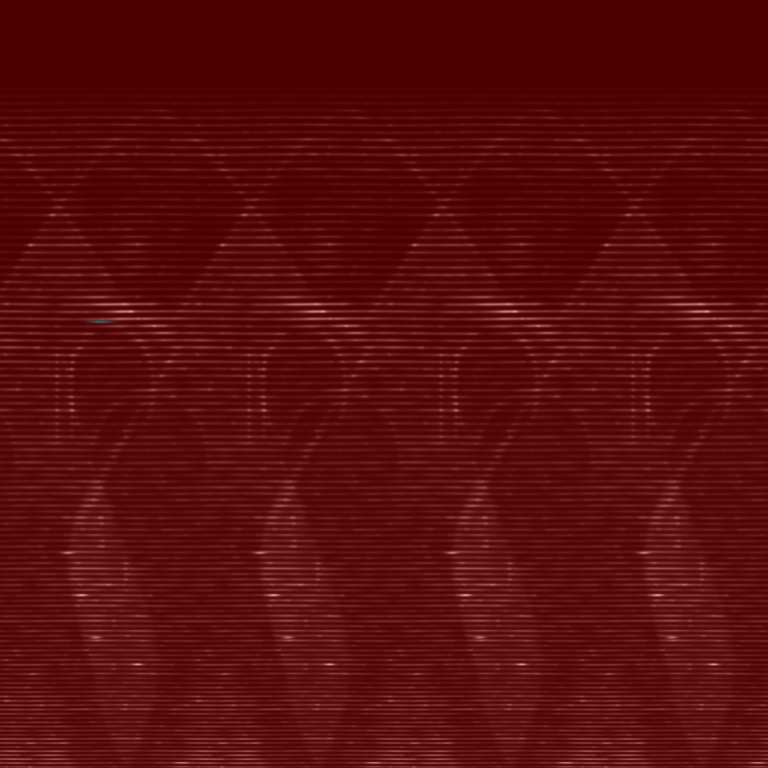
This background is drawn by a three.js fragment shader. Its source:

```glsl
// Dark red field of fine horizontal scan lines whose brightness traces ghostly
// arches, domes and leaf shapes, repeated four times across the canvas.
// A brightness field is built from soft shapes, then sampled by the noisy lines.
varying vec2 vUv;

const vec3 BASE = vec3(0.300, 0.001, 0.001);
const vec3 PALE = vec3(0.92, 0.63, 0.63);
const vec3 TEAL = vec3(0.20, 0.45, 0.48);
const float TAU = 6.28319;
const float PERIOD = 0.25;          // width of one repeat
const float LINE_DENSITY = 102.0;   // lines per canvas height, upper part
const float LINE_CROWDING = 95.0;   // extra density towards the bottom
const float CROWDING_TOP = 0.72;    // height where the crowding starts
const float LINE_WOBBLE = 0.05;     // in line spacings
const float LINE_GAIN = 0.17;       // general line brightness
const float EDGE_GAIN = 0.15;       // brightness of traced outlines
const float BAND_GAIN = 0.42;       // bright streaks above the middle

float hash(vec2 cell) {
  return fract(sin(dot(cell, vec2(127.1, 311.7))) * 43758.5);
}

vec2 gradientAt(vec2 cell) {
  float angle = TAU * hash(cell);
  return vec2(cos(angle), sin(angle));
}

// Gradient noise that repeats after wrapX cells.
float noise(vec2 p, float wrapX) {
  vec2 i = floor(p), f = fract(p);
  vec2 w = f * f * f * (f * (f * 6.0 - 15.0) + 10.0);
  float x0 = mod(i.x, wrapX), x1 = mod(i.x + 1.0, wrapX);
  float a = dot(gradientAt(vec2(x0, i.y)), f);
  float b = dot(gradientAt(vec2(x1, i.y)), f - vec2(1.0, 0.0));
  float c = dot(gradientAt(vec2(x0, i.y + 1.0)), f - vec2(0.0, 1.0));
  float d = dot(gradientAt(vec2(x1, i.y + 1.0)), f - vec2(1.0));
  return mix(mix(a, b, w.x), mix(c, d, w.x), w.y);
}

// Signed offset from the nearest repeat of x0.
float offsetX(float x, float x0) {
  return (fract((x - x0) / PERIOD + 0.5) - 0.5) * PERIOD;
}

float bell(float d, float width) {
  return exp(-d * d / (width * width));
}

float spot(vec2 p, vec2 center, vec2 size) {
  return bell(offsetX(p.x, center.x), size.x) * bell(p.y - center.y, size.y);
}

float span(float y, float low, float high) {
  return smoothstep(low - 0.02, low + 0.02, y) * (1.0 - smoothstep(high - 0.02, high + 0.02, y));
}

// Overlapping tall arches: x is how many cover p, y is their outline.
vec2 tallArches(vec2 p) {
  vec2 result = vec2(0.0);
  float dx = offsetX(p.x, 0.202);
  for (int k = -1; k <= 1; k++) {
    float reach = abs(dx + float(k) * PERIOD) / 0.125;
    float d = (0.857 - 0.124 * pow(reach, 1.35) - p.y) * 0.6;
    result += vec2(smoothstep(-0.003, 0.005, d), bell(d, 0.0045));
  }
  return result;
}

// Ellipse: x is the fill, y is the outline.
vec2 dome(vec2 p, vec2 center, vec2 size) {
  float d = (length(vec2(offsetX(p.x, center.x), p.y - center.y) / size) - 1.0) * size.x;
  return vec2(1.0 - smoothstep(-0.008, 0.006, d), bell(d, 0.004));
}

// Leaf standing on the lower edge.
float leaf(vec2 p) {
  float t = clamp((0.38 - p.y) / 0.38, 0.0, 1.0);
  float axis = 0.124 + 0.041 * smoothstep(0.15, 0.75, t);
  float halfWidth = 0.05 * pow(max(sin(0.5 * TAU * t), 0.0), 0.7);
  return smoothstep(-0.004, 0.008, halfWidth - abs(offsetX(p.x, axis))) * step(p.y, 0.38);
}

void main() {
  vec2 p = vUv;
  float lowerHalf = 1.0 - smoothstep(0.4, 0.6, p.y);

  // Scan lines, closer together towards the bottom
  float rise = 1.0 - p.y / CROWDING_TOP;
  float phase = LINE_DENSITY * p.y - LINE_CROWDING * CROWDING_TOP / 3.0 * rise * rise * rise;
  phase += LINE_WOBBLE * sin(TAU * p.x / PERIOD + 9.0 * p.y);
  float row = floor(phase);
  float line = bell(fract(phase) - 0.5, mix(0.2, 0.25, lowerHalf));
  float grain = noise(vec2(p.x / PERIOD * 9.0, row * 0.73), 9.0);
  float fleck = smoothstep(0.2, 0.55, noise(vec2(p.x / PERIOD * 16.0, row * 0.61 + 40.0), 16.0));
  float rowGain = 0.65 + 0.6 * hash(vec2(row, 3.0));

  // Upper arches, brighter where two overlap
  float upper = smoothstep(0.56, 0.62, p.y);
  vec2 arches = tallArches(p);
  float single = 1.0 - clamp(abs(arches.x - 1.0), 0.0, 1.0);
  float overlap = upper * smoothstep(1.0, 2.0, arches.x);
  float glow = LINE_GAIN - 0.05 * upper * single * (1.0 - smoothstep(0.74, 0.81, p.y));
  glow += upper * EDGE_GAIN * arches.y + 0.03 * overlap;
  glow -= 0.07 * (spot(p, vec2(0.14, 0.75), vec2(0.04, 0.03)) + spot(p, vec2(0.265, 0.70), vec2(0.03, 0.05)));
  glow += 0.12 * spot(p, vec2(0.17, 0.68), vec2(0.018, 0.05));

  // Slanted bright band
  float bandX = offsetX(p.x, 0.178);
  glow += BAND_GAIN * bell(bandX, 0.06) * bell(p.y - 0.588 + 0.4 * bandX, 0.018);
  glow += 0.08 * bell(p.y - 0.575, 0.03);

  // Small dome, dotted columns, falling edge and lower dome
  vec2 small = dome(p, vec2(0.145, 0.497), vec2(0.055, 0.08));
  glow += EDGE_GAIN * small.y * smoothstep(0.42, 0.48, p.y) - 0.05 * small.x;
  float columns = bell(offsetX(p.x, 0.0745), 0.003) + bell(offsetX(p.x, 0.094), 0.003);
  glow += 0.2 * columns * span(p.y, 0.43, 0.54);
  float fall = pow(clamp((p.y - 0.28) / 0.29, 0.0, 1.0), 1.2);
  glow += EDGE_GAIN * bell(offsetX(p.x, 0.09 + 0.157 * fall), 0.007) * span(p.y, 0.30, 0.57);
  vec2 lower = dome(p, vec2(0.195, 0.405), vec2(0.075, 0.085));
  glow += 0.6 * EDGE_GAIN * lower.y * smoothstep(0.39, 0.44, p.y) - 0.05 * lower.x;
  glow -= 0.04 * spot(p, vec2(0.255, 0.25), vec2(0.04, 0.09));

  // Leaves with a chain of sparks, and bright wedges between their feet
  float body = leaf(p);
  glow += body * (0.05 + 0.08 * spot(p, vec2(0.115, 0.27), vec2(0.04, 0.09)));
  glow += 0.3 * spot(p, vec2(0.173, 0.137), vec2(0.016, 0.02)) * fleck;
  float sparks = 0.0;
  for (int i = 0; i < 3; i++) {
    float n = float(i);
    sparks += spot(p, vec2(0.088 + 0.0185 * n, 0.28 - 0.055 * n), vec2(0.007, 0.0017));
  }
  float wedge = 1.0 - smoothstep(0.6, 1.1, abs(offsetX(p.x, 0.037)) / (0.075 - 0.3 * min(p.y, 0.17)));
  glow += wedge * (0.11 * (1.0 - smoothstep(0.08, 0.17, p.y)) + 0.16 * (1.0 - smoothstep(0.0, 0.035, p.y)));

  // Lines, haze and colour
  float visible = smoothstep(0.905, 0.8, p.y);
  float light = line * max(glow, 0.03) * rowGain * (0.95 + 0.9 * grain + 0.8 * fleck) * visible;
  light += 0.025 * body + 0.022 * lowerHalf + 0.012 * overlap + 0.6 * sparks;
  vec3 color = mix(BASE, PALE, clamp(light, 0.0, 0.9));
  float tealMark = bell(p.x - 0.131, 0.015) * bell(p.y - 0.581, 0.0018);
  gl_FragColor = vec4(mix(color, TEAL, 0.85 * tealMark), 1.0);
}
```
